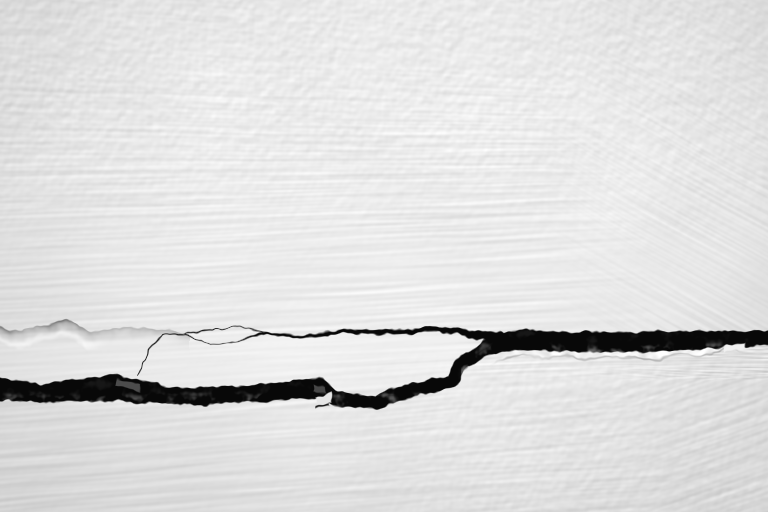
Reproduce this texture procedurally as a WebGL 2 fragment shader.

```glsl
#version 300 es
precision highp float;
// Pale brushed plaster wall split by a jagged black crack, with hairline branches and chipped paint.

#define WALL_TONE 0.925
#define VIGNETTE 0.10
#define RELIEF 0.105
#define STROKE_FREQ 62.0
#define GRIT_FREQ 36.0
#define EDGE_ROUGHNESS 0.007
#define CRACK_TONE 0.03
#define LIP_WIDTH 0.010

uniform vec2 u_resolution;
out vec4 fragColor;

// Crack paths: centre x, centre y, half width, in canvas heights
const vec3 MAIN_CRACK[16] = vec3[16](
  vec3(-.02, .242, .025), vec3(.078, .232, .017), vec3(.215, .243, .026), vec3(.352, .225, .016),
  vec3(.488, .231, .016), vec3(.621, .242, .020), vec3(.654, .222, .013), vec3(.732, .215, .013),
  vec3(.791, .234, .013), vec3(.883, .256, .013), vec3(.904, .293, .012), vec3(.961, .326, .017),
  vec3(1.016, .336, .019), vec3(1.113, .332, .019), vec3(1.25, .332, .020), vec3(1.52, .342, .015));
const vec3 THIN_CRACK[13] = vec3[13](
  vec3(.268, .268, .001), vec3(.293, .316, .0012), vec3(.318, .346, .0012), vec3(.363, .346, .001),
  vec3(.414, .328, .0004), vec3(.469, .334, .0006), vec3(.512, .350, .0025), vec3(.605, .342, .0025),
  vec3(.674, .354, .004), vec3(.771, .350, .004), vec3(.859, .357, .005), vec3(.914, .348, .006),
  vec3(.977, .342, .009));
const vec3 BRANCH[4] = vec3[4](
  vec3(.352, .346, .0006), vec3(.400, .355, .0014), vec3(.459, .361, .0005), vec3(.525, .350, .001));
const vec2 RIDGE[8] = vec2[8](
  vec2(-.02, .368), vec2(.039, .353), vec2(.088, .367), vec2(.127, .376),
  vec2(.182, .353), vec2(.254, .361), vec2(.322, .357), vec2(.370, .346));

vec2 hashGradient(vec2 cell) {
  vec3 h = fract(cell.xyx * vec3(.1031, .1030, .0973));
  h += dot(h, h.yzx + 33.33);
  return 2.0 * fract((h.xx + h.yz) * h.zy) - 1.0;
}

float gradientNoise(vec2 p) {
  vec2 i = floor(p), f = p - i, u = f * f * f * (f * (f * 6.0 - 15.0) + 10.0);
  vec2 e = vec2(1, 0);
  float low = mix(dot(hashGradient(i), f), dot(hashGradient(i + e), f - e), u.x);
  float high = mix(dot(hashGradient(i + e.yx), f - e.yx), dot(hashGradient(i + 1.0), f - 1.0), u.x);
  return mix(low, high, u.y);
}

float taperedSegment(vec2 p, vec3 a, vec3 b) {
  vec2 pa = p - a.xy, ba = b.xy - a.xy;
  float h = clamp(dot(pa, ba) / dot(ba, ba), 0.0, 1.0);
  return length(pa - ba * h) - mix(a.z, b.z, h);
}

float chip(vec2 p, vec2 centre, vec2 halfSize, float slope) {
  vec2 q = p - centre;
  q.y -= slope * q.x;
  vec2 d = abs(q) - halfSize;
  return max(d.x, d.y);
}

// Long brush grooves running along a given slope
float strokes(vec2 p, float slope) {
  float across = p.y - slope * p.x + 0.004 * gradientNoise(p * 5.0);
  return gradientNoise(vec2(p.x * 3.0, across * STROKE_FREQ))
       + 0.6 * gradientNoise(vec2(p.x * 5.0 + 9.0, across * STROKE_FREQ * 1.9));
}

float plasterHeight(vec2 p) {
  float diagonal = smoothstep(1.0, 1.35, p.x + 0.25 * (p.y - 0.5));
  float below = smoothstep(.34, .26, p.y);
  float level = strokes(p, mix(0.05, 0.08, below) - 0.10 * smoothstep(.5, .9, p.y));
  float slanted = strokes(p, mix(-0.55, 0.35, below));
  float grit = gradientNoise(p * GRIT_FREQ) + 0.7 * gradientNoise(p * GRIT_FREQ * 2.1 + 7.0);
  float gritty = 0.15 + 0.75 * smoothstep(.45, .85, p.y) + 0.5 * below * smoothstep(.5, 1.0, p.x);
  float brushed = 1.0 - 0.65 * smoothstep(.6, .95, p.y);
  return 0.75 * brushed * mix(level, slanted, diagonal) + gritty * grit;
}

void main() {
  vec2 p = gl_FragCoord.xy / u_resolution.y;
  float aa = 1.0 / u_resolution.y;

  // Wall: vignette and embossed relief
  float corner = length((p - vec2(.78, .60)) * vec2(.85, 1.1));
  float tone = WALL_TONE - VIGNETTE * smoothstep(.3, 1.0, corner);
  float slope = plasterHeight(p + vec2(-.002, .004)) - plasterHeight(p);
  float smoothBand = smoothstep(.22, .25, p.y) * smoothstep(.36, .33, p.y) * smoothstep(.96, .88, p.x);
  tone += 0.02 * gradientNoise(p * 6.0) + 0.02 * smoothBand - RELIEF * slope * (1.0 - 0.5 * smoothBand);

  // Ragged crack distances
  vec2 ragged = vec2(gradientNoise(p * 32.0), gradientNoise(p * 32.0 + 40.0))
              + 0.6 * vec2(gradientNoise(p * 80.0), gradientNoise(p * 80.0 + 17.0));
  vec2 q = p + EDGE_ROUGHNESS * ragged;
  float crack = 1.0, thin = 1.0;
  for (int i = 0; i < 15; i++) crack = min(crack, taperedSegment(q, MAIN_CRACK[i], MAIN_CRACK[i + 1]));
  for (int i = 0; i < 12; i++) thin = min(thin, taperedSegment(q, THIN_CRACK[i], THIN_CRACK[i + 1]));
  for (int i = 0; i < 3; i++) thin = min(thin, taperedSegment(q, BRANCH[i], BRANCH[i + 1]));

  // Lifted paint ridge on the left: shadow above, pale flakes beneath
  float ridgeY = 0.0;
  for (int i = 0; i < 7; i++) {
    vec2 a = RIDGE[i], b = RIDGE[i + 1];
    if (q.x >= a.x && q.x < b.x) ridgeY = mix(a.y, b.y, smoothstep(a.x, b.x, q.x));
  }
  float depth = ridgeY - q.y;
  float bump = 0.22 + 0.25 * smoothstep(.07, .0, abs(p.x - .12)) + 0.2 * smoothstep(.05, .0, p.x);
  tone -= bump * smoothstep(-aa, aa, depth) * exp(-max(depth, 0.0) / .009) * step(.01, ridgeY);
  tone += 0.07 * smoothstep(.012, .0, abs(depth - .026)) * smoothstep(.22, .15, p.x);

  // Broken white lip under the right-hand crack
  float lip = crack - LIP_WIDTH * (1.0 + 1.8 * gradientNoise(vec2(p.x * 13.0, 3.0)));
  float lipZone = smoothstep(.95, 1.0, p.x) * smoothstep(1.49, 1.42, p.x) * smoothstep(.334, .326, p.y);
  tone = mix(tone, 0.95 + 0.15 * gradientNoise(p * 60.0), lipZone * smoothstep(aa, -aa, lip));
  tone -= 0.20 * lipZone * smoothstep(.004, .0, abs(lip - .001)) * (0.6 + gradientNoise(p * 18.0));

  // Dark openings with faint rubble along the lower wall
  float rubble = smoothstep(.05, .5, gradientNoise(p * vec2(28, 50)) + 0.3 * gradientNoise(p * 110.0));
  float lowerWall = smoothstep(-.022, -.004, crack) * smoothstep(.0, -.012, p.y - mix(.238, .335, step(.9, p.x)));
  float hollow = CRACK_TONE + (0.06 + 0.3 * lowerWall) * rubble;
  tone = mix(tone, hollow, smoothstep(aa, -aa, crack));
  tone = mix(tone, CRACK_TONE, smoothstep(aa, -aa, thin));

  // Loose chips caught in the opening
  tone = mix(tone, 0.30, smoothstep(aa, -aa, chip(q, vec2(.250, .248), vec2(.024, .007), -.25)));
  tone = mix(tone, 0.28, smoothstep(aa, -aa, chip(q, vec2(.624, .240), vec2(.012, .006), -.3)));
  tone = mix(tone, 0.90, smoothstep(aa, -aa, chip(q, vec2(.634, .219), vec2(.015, .009), .25)));
  tone = mix(tone, 0.10, smoothstep(aa, -aa, chip(q, vec2(.630, .207), vec2(.013, .002), .15)));
  tone = mix(tone, 0.94, smoothstep(aa, -aa, chip(q, vec2(1.435, .321), vec2(.020, .005), .3)));

  fragColor = vec4(vec3(clamp(tone, 0.0, 1.0)), 1.0);
}
```
